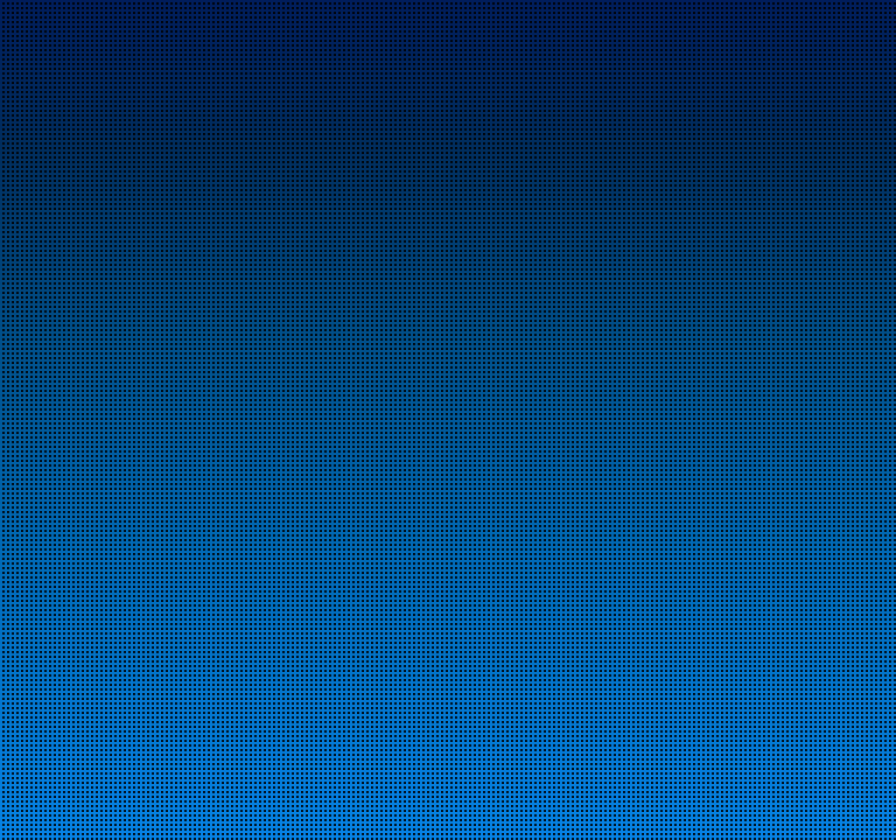
This background is drawn by a Shadertoy shader. Its source:

```glsl
// Vertical ramp through five blues, measured from the top edge
vec3 blueRamp(float depth) {
    vec3 color = mix(vec3(0.0, 0.115, 0.36), vec3(0.0, 0.18, 0.37),
                     clamp(depth / 0.18, 0.0, 1.0));
    color = mix(color, vec3(0.0, 0.31, 0.54), clamp((depth - 0.18) / 0.22, 0.0, 1.0));
    color = mix(color, vec3(0.0, 0.41, 0.71), clamp((depth - 0.40) / 0.25, 0.0, 1.0));
    return mix(color, vec3(0.02, 0.51, 0.90), clamp((depth - 0.65) / 0.35, 0.0, 1.0));
}

// Running integral of a pulse that fills the second half of each cell
vec2 pulseIntegral(vec2 p) {
    return floor(p) * 0.5 + max(fract(p) - 0.5, 0.0);
}

// Square dots, averaged over the footprint of one pixel
float dotCoverage(vec2 cell, vec2 footprint) {
    vec2 halfStep = 0.5 * footprint;
    vec2 cover = (pulseIntegral(cell + halfStep) - pulseIntegral(cell - halfStep)) / footprint;
    return cover.x * cover.y;
}

void mainImage(out vec4 fragColor, in vec2 fragCoord) {
    vec2 uv = fragCoord / iResolution.xy;
    uv.y = 1.0 - uv.y;

    // Fine mesh of dark dots over the ramp
    vec2 cellCount = vec2(192.0, 180.0);
    float dots = dotCoverage(uv * cellCount, cellCount / iResolution.xy);
    vec3 color = blueRamp(uv.y) * mix(1.0, 0.17, dots);

    fragColor = vec4(color, 1.0);
}
```
